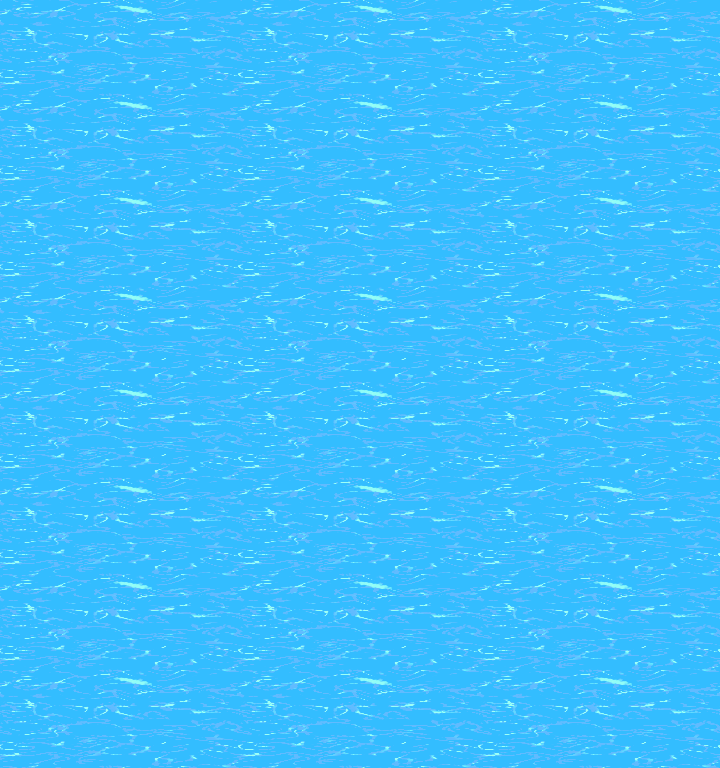
Write a Shadertoy shader that draws this texture.

```glsl
const vec2 REPEATS = vec2(3.0, 8.0);
const vec3 WATER = vec3(0.20, 0.74, 1.00);
const vec3 HAZE = vec3(0.38, 0.735, 1.00);
const vec3 GLINT = vec3(0.37, 0.95, 1.00);
const vec3 SPARK = vec3(0.62, 1.00, 0.96);

const int LAYERS = 3;
const vec2 COARSE_CELLS = vec2(5.0, 10.0);   // ripple cells per tile
const vec2 CELL_STEP = vec2(2.0, 4.0);       // cells added per layer
const vec2 GRAIN_CELLS = vec2(70.0, 44.0);
const float CREST_WIDTH = 0.10;
const float GRAIN_AMOUNT = 0.09;
const vec2 WARP = vec2(0.05, 0.07);
const vec2 FLASH_CENTER = vec2(0.54, 0.895); // longest glint in each tile
const vec2 FLASH_RADIUS = vec2(0.085, 0.020);

// Unit gradient of a lattice point
vec2 latticeGradient(vec2 cell, float seed) {
    uvec2 q = uvec2(cell) + uvec2(uint(seed) * 131u, uint(seed) * 71u);
    uint h = q.x * 1597334673u ^ q.y * 3812015801u;
    h = (h ^ (h >> 15)) * 2246822519u;
    h = (h ^ (h >> 13)) * 3266489917u;
    h ^= h >> 16;
    float angle = float(h & 65535u) / 65536.0 * 6.283185;
    return vec2(cos(angle), sin(angle));
}

// Gradient noise that wraps once per tile
float tileNoise(vec2 uv, vec2 cells, float seed) {
    vec2 p = uv * cells;
    vec2 i = floor(p);
    vec2 f = p - i;
    vec2 u = f * f * f * (f * (f * 6.0 - 15.0) + 10.0);
    vec2 lo = mod(i, cells);
    vec2 hi = mod(i + 1.0, cells);
    float a = dot(latticeGradient(lo, seed), f);
    float b = dot(latticeGradient(vec2(hi.x, lo.y), seed), f - vec2(1.0, 0.0));
    float c = dot(latticeGradient(vec2(lo.x, hi.y), seed), f - vec2(0.0, 1.0));
    float d = dot(latticeGradient(hi, seed), f - 1.0);
    return mix(mix(a, b, u.x), mix(c, d, u.x), u.y);
}

void mainImage(out vec4 fragColor, in vec2 fragCoord) {
    vec2 uv = fract(fragCoord / iResolution.xy * REPEATS);

    // Bend the ripples
    vec2 bent = uv + WARP * vec2(tileNoise(uv, vec2(6.0, 9.0), 1.0),
                                 tileNoise(uv, vec2(5.0, 3.0), 2.0));
    float grain = tileNoise(uv, GRAIN_CELLS, 3.0);

    // Broken crests along the zero lines of stretched noise
    float haze = 0.0;
    float glint = 0.0;
    for (int k = 0; k < LAYERS; k++) {
        float layer = float(k);
        vec2 cells = COARSE_CELLS + CELL_STEP * layer;
        float height = abs(tileNoise(bent, cells, 10.0 + layer));
        float patches = tileNoise(bent, vec2(5.0, 9.0) + layer, 20.0 + layer);
        float sparkle = tileNoise(bent, vec2(9.0, 13.0) + layer, 30.0 + layer);
        float crest = 1.0 - smoothstep(0.0, CREST_WIDTH, height + GRAIN_AMOUNT * grain);
        float body = crest * smoothstep(-0.06, 0.16, patches);
        haze = max(haze, smoothstep(0.15, 0.65, body));
        glint = max(glint, smoothstep(0.35, 0.95, body) * smoothstep(0.04, 0.28, sparkle));
    }

    // Long flash with a ragged rim
    vec2 offset = fract(bent - FLASH_CENTER + 0.5) - 0.5;
    float rim = length(offset / FLASH_RADIUS) + 0.5 * grain;
    float flash = 1.0 - smoothstep(0.55, 1.10, rim);

    // Colour
    vec3 color = mix(WATER, HAZE, haze);
    color = mix(color, GLINT, max(glint, flash));
    color = mix(color, SPARK, max(smoothstep(0.75, 1.0, glint), 0.8 * flash));
    fragColor = vec4(color, 1.0);
}
```
